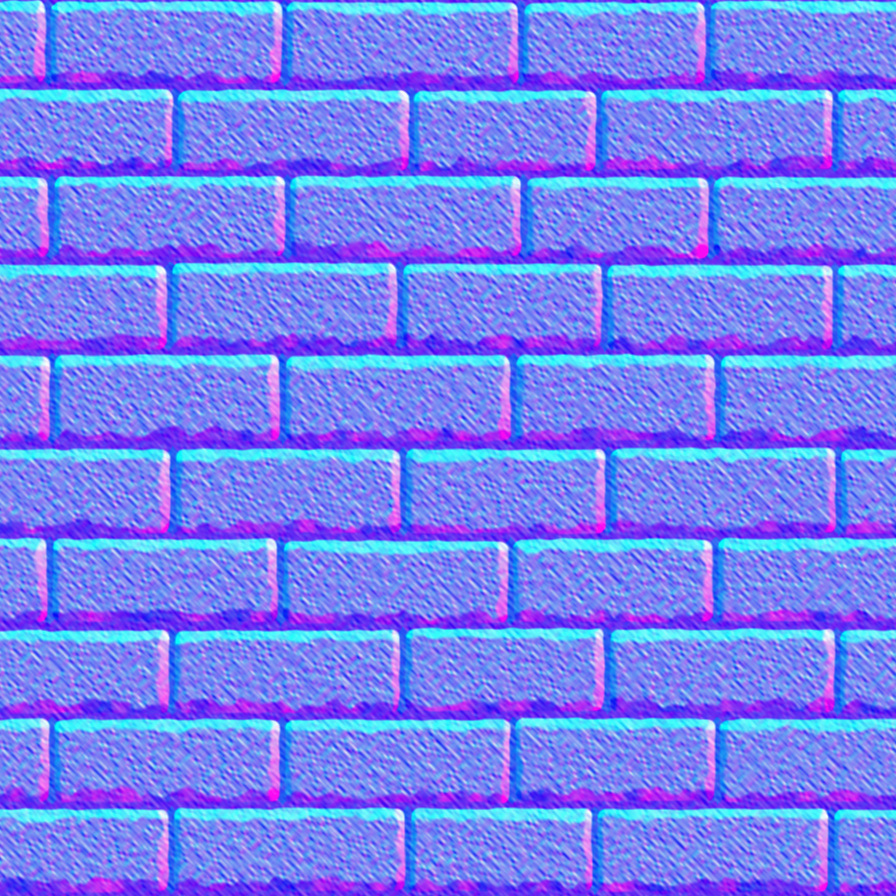
A three.js fragment shader for this texture map:

```glsl
varying vec2 vUv;

float hash(vec2 p) {
  p = fract(p * vec2(0.1031, 0.1137));
  p += dot(p, p.yx + 33.33);
  return fract((p.x + p.y) * p.x * 91.7);
}

float noise(vec2 p) {
  vec2 i = floor(p), f = fract(p);
  f = f * f * (3.0 - 2.0 * f);
  return mix(mix(hash(i), hash(i + vec2(1, 0)), f.x),
             mix(hash(i + vec2(0, 1)), hash(i + vec2(1, 1)), f.x), f.y);
}

// Fine diagonal tooling plus a coarser swell
float grain(vec2 p) {
  vec2 q = vec2(p.x + p.y, 0.6 * (p.x - p.y)) + 40.0;
  return noise(q * 20.0) + 0.6 * noise(q * 10.0 + 7.0);
}

vec2 grainSlope(vec2 p) {
  float h = grain(p);
  return vec2(h - grain(p + vec2(0.022, 0.0)), h - grain(p + vec2(0.0, 0.022)));
}

// 1 on the bevel along one side, 0 on the face; the inner edge is chipped
float bevel(float inset, float width, float along, float chip, float seed) {
  float rag = noise(vec2(along * 5.0, seed)) + 0.5 * noise(vec2(along * 13.0, seed + 3.0)) - 0.75;
  float w = width + chip * rag;
  return 1.0 - smoothstep(w - 0.035, w + 0.02, inset);
}

void main() {
  // One unit is the height of a course; courses count from the top
  vec2 p = vUv * 10.0;
  float down = 10.0 - p.y;
  down += 0.08 * exp(-(down - 3.0) * (down - 3.0) / 3.0);
  float course = min(floor(down), 9.0);

  // Each course holds three long bricks and a short third one
  float wide = (course < 2.5 || course > 8.5) ? 2.637 : 2.572;
  float narrow = 10.0 - 3.0 * wide;
  float start = mod(course, 2.0) < 0.5 ? 0.566 : 1.914 - wide;
  start += 0.05 * sin(1.9 * course - 0.7) * exp(-0.2 * course);
  float x = mod(p.x - start, 10.0);
  float brick = floor(x / wide), len = wide;
  x -= brick * wide;
  float tail = x + (brick - 2.0) * wide;
  if (tail >= 0.0) {
    bool isShort = tail < narrow;
    brick = isShort ? 2.0 : 3.0;
    len = isShort ? narrow : wide;
    x = isShort ? tail : tail - narrow;
  }
  float seed = course * 17.0 + brick * 5.0 + 2.0;
  float y = 1.0 - (down - course) - 0.025 * (hash(vec2(seed, 4.0)) - 0.5);

  // Insets from the four sides, with worn outlines
  float wear = 0.022 * (noise(p * 7.0 + 60.0) - 0.5);
  float left = x - 0.04 + wear, right = len - 0.03 - x + wear;
  float bottom = y - 0.055 + wear, top = 0.97 - y + wear;
  vec2 corner = 0.09 - vec2(min(left, right), min(bottom, top));
  float edge = min(max(corner.x, corner.y), 0.0) + length(max(corner, 0.0)) - 0.09;
  float body = 1.0 - smoothstep(-0.015, 0.02, edge);

  float L = bevel(left, 0.065, y, 0.03, seed);
  float R = bevel(right, 0.10, y, 0.07, seed + 1.0);
  float B = bevel(bottom, 0.105, x, 0.11, seed + 2.0);
  float T = bevel(top, 0.12, x, 0.06, seed + 3.0);

  // Slope of the face and of its chipped facets
  vec2 slope = vec2(0.40 * R - 0.36 * L, 0.42 * T - 0.37 * B);
  float facet = noise(vec2(x * 6.0, seed + 9.0));
  slope.x += B * (facet - 0.45) * 0.6 - T * (0.06 + 0.2 * facet) * (1.0 - R);
  slope.y += R * (1.0 - T) * (y - 0.5) * 0.45;
  slope.y += B * 0.12 * (noise(p * vec2(7.0, 22.0)) - 0.3);
  vec2 face = vec2(0.48, 0.52) + slope;

  // Mortar: violet in bed joints, deep blue in upright joints
  float upright = smoothstep(-0.02, 0.03, corner.x - corner.y);
  vec2 mortar = mix(vec2(0.40, 0.18), vec2(0.17, 0.36), upright);

  vec2 tilt = mix(mortar, face, body);
  float rough = mix(0.55, 0.32, max(max(L, R), max(B, T)));
  tilt += rough * grainSlope(p);
  gl_FragColor = vec4(clamp(tilt, 0.04, 0.98), 0.95 + 0.03 * T * body, 1.0);
}
```
